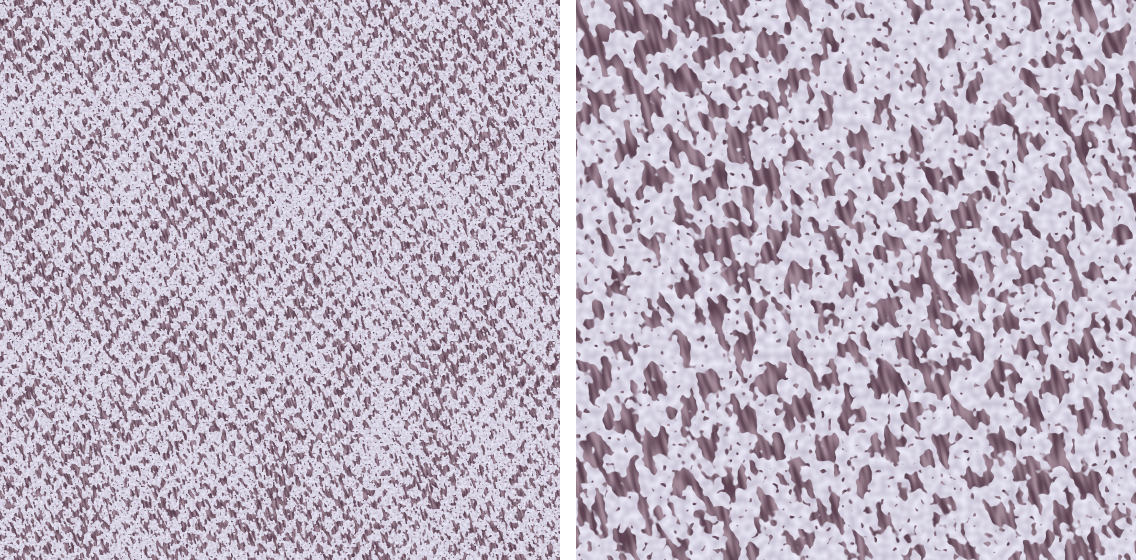
Left: the whole. Right: its middle third, enlarged.
Give the GLSL for this texture, as a Shadertoy shader.

```glsl
// Worn two-tone weave: staggered maroon thread patches under a pale lavender yarn.
// A checkered wave plus slanted gradient noise is thresholded into ragged patches,
// fine noise adds specks, and stretched noise draws the strands inside them.

const float TAU = 6.2831853;
const vec2 WEAVE_COUNT = vec2(29.0, 50.0);   // patch columns and staggered rows
const float THREAD_LEAN = 0.25;

const vec3 PALE_YARN = vec3(0.90, 0.89, 0.95);
const vec3 SHADED_YARN = vec3(0.77, 0.75, 0.82);
const vec3 DARK_STRAND = vec3(0.36, 0.26, 0.32);
const vec3 PINK_STRAND = vec3(0.64, 0.54, 0.60);

float hash(vec2 p) {
    vec3 q = fract(p.xyx * 0.1031);
    q += dot(q, q.yzx + 33.33);
    return fract((q.x + q.y) * q.z);
}

float cornerSlope(vec2 corner, vec2 offset) {
    float angle = TAU * hash(corner);
    return dot(vec2(cos(angle), sin(angle)), offset);
}

// Gradient noise, scaled to a spread of about 0.5 around zero
float gradientNoise(vec2 p) {
    vec2 i = floor(p), f = fract(p);
    vec2 w = f * f * f * (f * (f * 6.0 - 15.0) + 10.0);
    vec2 e = vec2(1.0, 0.0);
    float low = mix(cornerSlope(i, f), cornerSlope(i + e, f - e), w.x);
    float high = mix(cornerSlope(i + e.yx, f - e.yx), cornerSlope(i + 1.0, f - 1.0), w.x);
    return 2.4 * mix(low, high, w.y);
}

// Staggered bumps: every other row is shifted by half a column
float weaveWave(vec2 uv, vec2 count, float wobble) {
    vec2 warp = vec2(gradientNoise(uv * 45.0 + 11.0), gradientNoise(uv * 45.0 + 73.0));
    vec2 q = uv * count + wobble * warp;
    return cos(TAU * q.x) * cos(0.5 * TAU * q.y);
}

vec3 paleYarn(vec2 uv) {
    float mottle = gradientNoise(uv * 210.0 + 140.0);
    return mix(SHADED_YARN, PALE_YARN, 0.62 + 0.4 * mottle);
}

vec3 maroonThread(vec2 slanted) {
    float strand = gradientNoise(slanted * vec2(290.0, 65.0) + 310.0);
    return mix(DARK_STRAND, PINK_STRAND, clamp(0.5 + 0.55 * strand, 0.0, 1.0));
}

vec3 fabric(vec2 uv) {
    vec2 slanted = vec2(uv.x + THREAD_LEAN * uv.y, uv.y);

    // How strongly the maroon thread shows through
    float wear = gradientNoise(uv * vec2(11.0, 7.0) + 5.0);
    float ragged = gradientNoise(slanted * vec2(165.0, 88.0) + 27.0);
    float specks = gradientNoise(uv * 255.0 + 51.0);
    float show = 0.85 * weaveWave(uv, WEAVE_COUNT, 0.14)
               + 0.8 * ragged + 0.25 * wear + 0.3 * specks;
    show = max(show, specks - 0.6);

    return mix(paleYarn(uv), maroonThread(slanted), smoothstep(0.16, 0.44, show));
}

void mainImage(out vec4 fragColor, in vec2 fragCoord) {
    // Average a 2 by 2 grid of samples for smooth edges
    vec3 color = vec3(0.0);
    for (int i = 0; i < 4; i++) {
        vec2 shift = vec2(float(i % 2), float(i / 2)) * 0.5 - 0.25;
        color += 0.25 * fabric((fragCoord + shift) / iResolution.y);
    }
    fragColor = vec4(color, 1.0);
}
```
